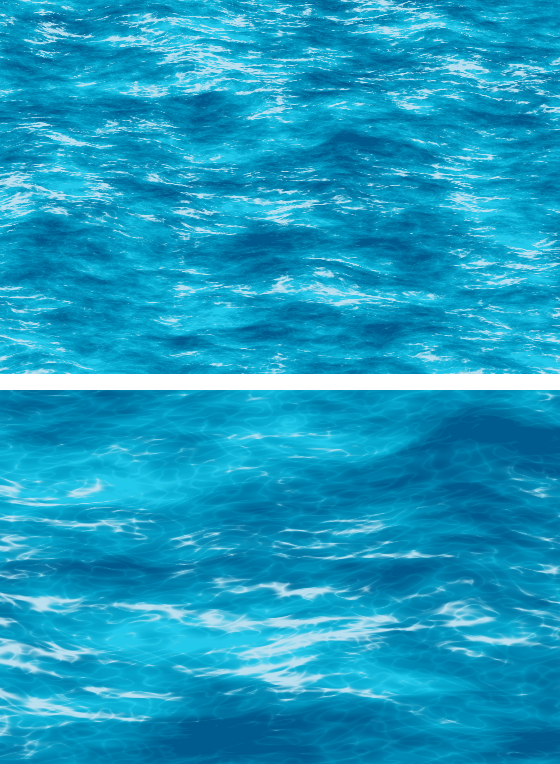
Top, the full canvas; bottom, a detail of the centre.
A Shadertoy shader for this texture:

```glsl
// Turquoise open water: steepened bands of gradient noise form the waves,
// and broken ridge lines of finer noise lay pale sky glints along the crests.
// A mild perspective makes the near water at the bottom coarser.

#define PERSPECTIVE 0.3
#define STEEPNESS 0.7
#define WARP 0.012
#define MEAN_TONE 0.595
#define CONTRAST 0.112
#define GLINT_START 0.74
#define GLINT_FULL 1.05
#define GLINT_SPREAD 0.25
#define RIPPLE 0.06
#define SHEEN 0.22
#define SHEEN_COLOR vec3(0.30, 0.77, 0.89)
#define GLINT_COLOR vec3(0.71, 0.87, 0.935)

// Random unit vector for a lattice cell
vec2 cellGradient(vec2 cell) {
    vec3 h = fract(cell.xyx * vec3(0.1031, 0.1030, 0.0973));
    h += dot(h, h.yzx + 33.33);
    float angle = 6.2832 * fract((h.x + h.y) * h.z);
    return vec2(cos(angle), sin(angle));
}

// Gradient noise scaled to roughly unit deviation
float noise(vec2 p) {
    vec2 i = floor(p), f = p - i;
    vec2 w = f * f * f * (f * (f * 6.0 - 15.0) + 10.0);
    float a = dot(cellGradient(i), f);
    float b = dot(cellGradient(i + vec2(1, 0)), f - vec2(1, 0));
    float c = dot(cellGradient(i + vec2(0, 1)), f - vec2(0, 1));
    float d = dot(cellGradient(i + vec2(1, 1)), f - vec2(1, 1));
    return mix(mix(a, b, w.x), mix(c, d, w.x), w.y) / 0.21;
}

// Waves with a dark near face; each pass sharpens the crest above it
float wave(vec2 p) {
    float h = 0.0;
    for (int pass = 0; pass < 3; pass++)
        h = noise(p + vec2(0.0, STEEPNESS * 0.21 * h));
    return h;
}

// Thin lines where the noise crosses zero
float ridge(vec2 p) {
    return max(1.0 - 0.52 * abs(noise(p)), 0.0);
}

// Body colour of the water for a given tone
vec3 waterColor(float tone) {
    float red = 0.02 * smoothstep(0.56, 0.64, tone)
              + 0.12 * smoothstep(0.64, 0.82, tone);
    float blue = mix(0.64, 0.86, (tone - 0.46) / 0.26);
    return vec3(red, tone, min(blue, 0.92));
}

void mainImage(out vec4 fragColor, in vec2 fragCoord) {
    vec2 uv = fragCoord / iResolution.y;
    float centerX = 0.5 * iResolution.x / iResolution.y;

    // Perspective plane, bent gently by slow currents
    float depth = 1.0 - PERSPECTIVE * uv.y;
    vec2 p = vec2((uv.x - centerX) / depth, -log(depth) / PERSPECTIVE);
    p += 20.0;
    p.y += WARP * noise(p * vec2(2.0, 3.0));
    p.y += 0.3 * WARP * noise(p * vec2(6.0, 12.0) + 7.0);

    // Opposite tilts for crossing wave trains
    vec2 rising = p - vec2(0.0, 0.05 * p.x);
    vec2 falling = p + vec2(0.0, 0.10 * p.x);

    // Waves from long swell down to chop
    float swell = wave(rising * vec2(2.0, 8.5));
    float medium = wave(falling * vec2(4.6, 20.0) + 3.7);
    float chop = wave(rising * vec2(11.0, 46.0) + 11.3);
    float fine = noise(falling * vec2(27.0, 95.0) + 5.1);
    float height = 0.52 * swell + 0.48 * medium + 0.31 * chop + 0.20 * fine;

    // Broad light: shaded middle distance, clear shallows in front
    float shade = exp(-pow((uv.y - 0.33) / 0.15, 2.0));
    float front = 1.0 - smoothstep(0.0, 0.17, uv.y);
    height += 0.15 - 0.45 * shade + 0.35 * front;

    // Faint thin ripple lines inside the waves
    vec2 curl = 0.5 * vec2(medium, swell);
    float ripples = pow(ridge(p * vec2(20.0, 60.0) + curl), 5.0)
                  + pow(ridge(rising * vec2(40.0, 110.0) - curl), 4.0);
    float tone = MEAN_TONE + CONTRAST * height + RIPPLE * (ripples - 0.45);
    vec3 color = waterColor(clamp(tone, 0.36, 0.79));

    // Three scales of flat, thin streaks that break into dashes
    vec2 drift = vec2(0.0, 0.003 * medium + 0.001 * chop);
    float streaks = 0.44 * ridge((falling + drift) * vec2(3.6, 34.0) + 17.0)
                  + 0.34 * ridge((rising + drift) * vec2(10.0, 70.0) + 29.0)
                  + 0.22 * ridge((falling + drift) * vec2(28.0, 125.0) + 53.0);

    // Streaks gather on crests and in loose patches, but never fill them
    float gather = 0.12 * noise(p * vec2(1.4, 5.0) + 41.0)
                 + 0.10 * swell + 0.11 * medium + 0.06 * chop
                 + 0.08 * smoothstep(0.4, 0.6, uv.y) - 0.05 * shade;
    gather = GLINT_SPREAD * tanh(gather / GLINT_SPREAD);

    // Soft sheen around the streaks, then the bright glints, roughened finely
    float light = streaks + gather + 0.12 * (ripples - 0.45);
    color = mix(color, SHEEN_COLOR, SHEEN * smoothstep(0.55, 0.95, light));
    float glint = smoothstep(GLINT_START, GLINT_FULL, light);

    fragColor = vec4(mix(color, GLINT_COLOR, glint), 1.0);
}
```
